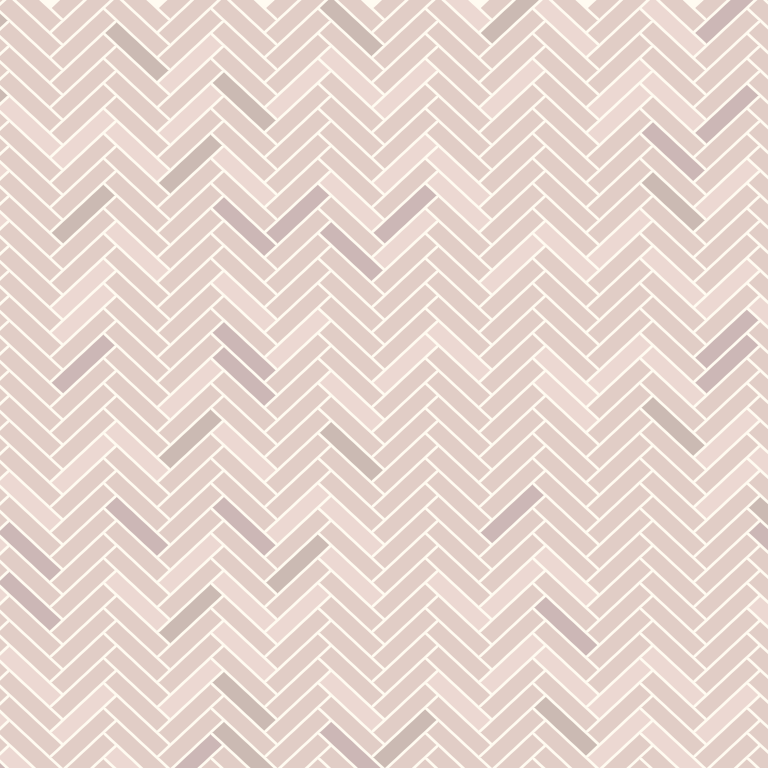
Write a Shadertoy shader that draws this pattern.

```glsl
#define REPEATS vec2(7.16, 30.74)   // zigzags across, rows up the canvas
#define PHASE vec2(-0.588, 0.08)    // pattern offset in repeats
#define ASPECT 4.0                  // tile length over tile width
#define GROUT_WIDTH 0.15            // in tile widths
#define TOP_ROW 33.0                // last row of falling tiles
#define BLOCK 5.0                   // rows sharing one dark and one light slot
#define DARK_CHANCE 0.42
#define LIGHT_CHANCE 0.80
#define GROUT_COLOR vec3(1.0, 0.985, 0.945)
#define BASE_COLOR vec3(0.882, 0.802, 0.776)
#define LIGHT_COLOR vec3(0.927, 0.848, 0.822)
#define DARK_COLOR vec3(0.798, 0.725, 0.708)

float hash(vec2 p, float seed) {
    vec3 q = fract(vec3(p, seed) * vec3(0.1031, 0.1030, 0.0973));
    q += dot(q, q.yzx + 33.33);
    return fract((q.x + q.y) * q.z);
}

// Local position, strip (column of parallel tiles) and row of a tile
struct Tile {
    vec2 local;
    float strip;
    float row;
    bool falling;
};

Tile herringbone(vec2 uv) {
    vec2 cell = floor(uv);
    vec2 inCell = uv - cell;
    float diagonal = cell.x - cell.y;
    float column = floor(diagonal / (2.0 * ASPECT));
    float stepIndex = diagonal - column * 2.0 * ASPECT;

    Tile t;
    t.falling = stepIndex >= ASPECT;
    if (t.falling) {
        t.local = vec2(inCell.y + 2.0 * ASPECT - 1.0 - stepIndex, inCell.x);
        t.local.x = ASPECT - t.local.x;
        t.row = cell.x - ASPECT * column;
    } else {
        t.local = vec2(inCell.x + stepIndex, inCell.y);
        t.row = cell.y + ASPECT * column;
    }
    t.strip = 2.0 * column + (t.falling ? 1.0 : 0.0);
    return t;
}

// Scatters accents so that dark and light tiles stay spread along a strip
vec3 tileColor(Tile t) {
    float shifted = t.row + floor(hash(vec2(t.strip, 7.0), 3.0) * BLOCK);
    vec2 block = vec2(t.strip, floor(shifted / BLOCK));
    float slot = shifted - block.y * BLOCK;
    float darkSlot = floor(hash(block, 11.0) * BLOCK);
    float lightSlot = mod(darkSlot + 2.0, BLOCK);

    if (slot == darkSlot && hash(block, 23.0) < DARK_CHANCE) {
        // Dark tiles lean slightly to mauve or to taupe
        float tint = step(0.5, hash(block, 37.0)) - 0.5;
        return DARK_COLOR + tint * vec3(0.006, -0.012, 0.012);
    }
    if (slot == lightSlot && hash(block, 41.0) < LIGHT_CHANCE) return LIGHT_COLOR;
    return BASE_COLOR;
}

void mainImage(out vec4 fragColor, in vec2 fragCoord) {
    // Diagonal axes: one unit is one tile width
    vec2 p = fragCoord / iResolution.y * REPEATS + PHASE;
    vec2 uv = vec2(p.y + ASPECT * p.x, p.y - ASPECT * p.x);
    float pixel = length(vec2(ASPECT * REPEATS.x, REPEATS.y)) / iResolution.y;

    Tile t = herringbone(uv);
    vec2 edge = min(t.local, vec2(ASPECT, 1.0) - t.local);
    float inset = min(edge.x, edge.y) - 0.5 * GROUT_WIDTH;
    float face = clamp(inset / pixel + 0.5, 0.0, 1.0);

    // Bare grout shows above the last row
    if (t.falling && t.row > TOP_ROW) face = 0.0;

    fragColor = vec4(mix(GROUT_COLOR, tileColor(t), face), 1.0);
}
```
